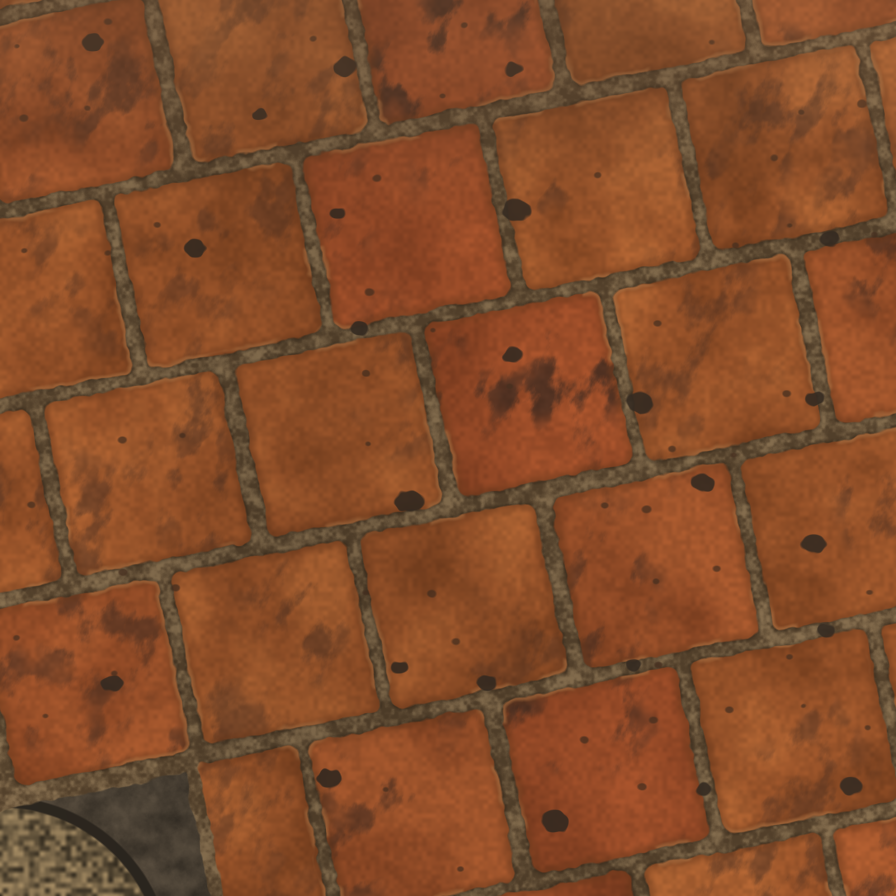
A WebGL 2 fragment shader for this texture:

```glsl
#version 300 es
precision highp float;

uniform vec2 u_resolution;
out vec4 fragColor;

const vec2 TILE = vec2(0.2161, 0.2135);
const float BED_START = 0.1094;
const float TILT = 0.2;
const float JOINT = 0.0172;

const vec3 CLAY_DARK = vec3(0.47, 0.25, 0.12);
const vec3 CLAY = vec3(0.57, 0.31, 0.155);
const vec3 CLAY_LIGHT = vec3(0.66, 0.375, 0.19);
const vec3 CLAY_RED = vec3(0.54, 0.25, 0.135);
const vec3 SOOT = vec3(0.26, 0.17, 0.125);
const vec3 MORTAR_DARK = vec3(0.31, 0.24, 0.16);
const vec3 MORTAR_LIGHT = vec3(0.51, 0.42, 0.30);
const vec3 SLATE = vec3(0.27, 0.235, 0.19);
const vec3 GRAVEL = vec3(0.45, 0.38, 0.27);

float hash(vec2 p) {
    vec3 q = fract(p.xyx * 0.1031);
    q += dot(q, q.yzx + 33.33);
    return fract((q.x + q.y) * q.z);
}

float noise(vec2 p) {
    vec2 i = floor(p), f = fract(p);
    f = f * f * (3.0 - 2.0 * f);
    return mix(mix(hash(i), hash(i + vec2(1, 0)), f.x),
               mix(hash(i + vec2(0, 1)), hash(i + vec2(1, 1)), f.x), f.y);
}

float fbm(vec2 p) {
    float sum = 0.0, amp = 0.5;
    for (int k = 0; k < 5; k++) {
        sum += amp * noise(p);
        p = mat2(1.6, 1.2, -1.2, 1.6) * p + 7.3;
        amp *= 0.5;
    }
    return sum;
}

float roundBox(vec2 p, vec2 halfSize, float radius) {
    vec2 q = abs(p) - halfSize + radius;
    return length(max(q, 0.0)) + min(max(q.x, q.y), 0.0) - radius;
}

float inside(float d, float softness) {
    return 1.0 - smoothstep(-softness, softness, d);
}

// Running bond: every other row is shifted by about half a tile
float rowShift(float row) {
    return mix(0.0326 + 0.0052 * row * row, 0.148, mod(row, 2.0));
}

// One irregular dark blot per cell, kept clear of the cell border
float blots(vec2 p, float cells, float density, float size, float soft) {
    vec2 q = p * cells, id = floor(q);
    vec2 centre = 0.2 + 0.6 * vec2(hash(id + 11.7), hash(id + 47.2));
    vec2 d = (fract(q) - centre) / cells;
    float radius = size * mix(0.55, 1.15, hash(id + 83.1));
    float edge = length(d * vec2(0.9, 1.1)) - radius + 0.35 * size * (noise(p * 130.0) - 0.5);
    return inside(edge, soft) * step(hash(id + 5.9), density);
}

vec3 mortarColor(vec2 p) {
    float grain = fbm(p * 70.0) * 0.7 + noise(p * 260.0) * 0.3;
    return mix(MORTAR_DARK, MORTAR_LIGHT, smoothstep(0.25, 0.8, grain));
}

vec3 clayColor(vec2 p, vec2 id) {
    float tone = hash(id + 3.4);
    float cloud = fbm(p * 11.0 + tone * 40.0);
    float redTile = step(abs(id.x - 2.0), 0.5) * step(0.5, abs(id.y));
    float sootTile = redTile * mod(id.y, 2.0);
    vec3 col = mix(CLAY_DARK, CLAY, smoothstep(0.2, 0.5, cloud + 0.12 * tone));
    col = mix(col, CLAY_LIGHT, smoothstep(0.42, 0.75, cloud + 0.2 * (tone - 0.4)));
    col = mix(col, CLAY_RED * (0.8 + 0.45 * cloud), max(0.7 * redTile, 0.4 * step(0.8, tone)));
    // Ragged soot stains, strongest on a few tiles
    float streak = fbm(mat2(0.9, 0.4, -0.4, 0.9) * p * vec2(42.0, 26.0) + tone * 9.0);
    float patches = smoothstep(0.40, 0.62, fbm(p * 9.0 + 21.0));
    float soot = smoothstep(0.46, 0.68, streak) * patches;
    col = mix(col, SOOT, soot * mix(0.3 + 0.3 * tone, 0.85, sootTile));
    return col * (0.93 + 0.14 * noise(p * 190.0));
}

// Slate corner holding a round gravel cover with a dark rim
vec3 cornerColor(vec2 p, float soft) {
    float d = length(p - vec2(0.0, -0.081)) - 0.19;
    vec3 col = SLATE * (0.6 + 0.8 * fbm(p * 60.0));
    vec3 gravel = GRAVEL * (0.45 + 0.9 * noise(p * 170.0));
    col = mix(col, gravel, inside(d, soft));
    return mix(col, SLATE * 0.6, inside(abs(d + 0.004) - 0.006, soft));
}

void main() {
    vec2 p = gl_FragCoord.xy / u_resolution;
    float soft = max(0.0014, 1.0 / u_resolution.y);
    vec2 uv = mat2(cos(TILT), -sin(TILT), sin(TILT), cos(TILT)) * p;

    // Tile grid with worn, wandering edges
    float row = floor((uv.y - BED_START) / TILE.y);
    vec2 grid = (uv - vec2(rowShift(row), BED_START)) / TILE;
    vec2 id = floor(grid);
    vec2 local = (fract(grid) - 0.5) * TILE;
    local += 0.004 * (vec2(hash(id + 61.0), hash(id + 29.0)) - 0.5);
    float wear = 0.007 * (fbm(p * 32.0) - 0.5) + 0.003 * (noise(p * 120.0) - 0.5);
    float edge = roundBox(local, 0.5 * (TILE - JOINT), 0.011) + wear;

    // Clay with dusty rims and occasional pale chips
    vec3 clay = clayColor(p, id);
    clay = mix(clay, CLAY_DARK * 0.85, 0.45 * smoothstep(-0.012, 0.0, edge));
    float chip = smoothstep(-0.006, -0.001, edge) * smoothstep(0.58, 0.7, noise(p * 24.0));
    clay = mix(clay, vec3(0.66, 0.43, 0.25), 0.6 * chip);
    vec3 mortar = mortarColor(p) * (1.0 - 0.25 * inside(edge - 0.002, 0.003));
    vec3 col = mix(mortar, clay, inside(edge, soft));

    // Scattered blots and fine specks
    col = mix(col, vec3(0.20, 0.16, 0.125), 0.9 * blots(p, 6.0, 0.72, 0.0125, soft));
    col = mix(col, vec3(0.27, 0.18, 0.12), 0.75 * blots(p + 3.0, 13.0, 0.3, 0.0042, soft));

    // Lower left corner
    float corner = max(uv.x - 0.246, uv.y - BED_START) + wear;
    col = mix(col, mortarColor(p), inside(corner, soft));
    col = mix(col, cornerColor(p, soft), inside(corner + 0.016, soft));

    // Broad uneven light, slightly hazy towards the top
    col *= 0.92 + 0.16 * noise(p * 3.0 + 5.0);
    col = mix(col, vec3(0.50, 0.36, 0.25), 0.22 * smoothstep(0.7, 1.0, p.y));
    fragColor = vec4(col, 1.0);
}
```
